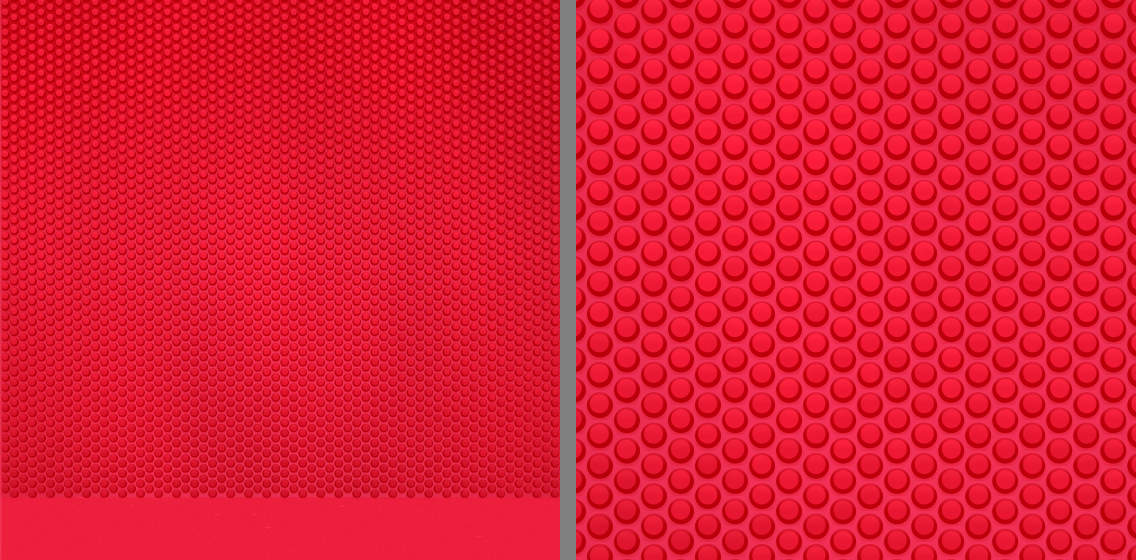
Left, the full canvas; right, a detail of the centre.
Give the GLSL for this texture, as a WebGL 2 fragment shader.

```glsl
#version 300 es
// A red rubber sheet studded with staggered round pimples above a smooth bottom band.
precision highp float;

uniform vec2 u_resolution;
out vec4 fragColor;

const vec2 STEP = vec2(0.01608, 0.01806);   // column and row spacing
const vec2 ANCHOR = vec2(0.0260, 0.1185);   // centre of a stud in the lowest row
const float BASE_RADIUS = 0.0077;
const float CAP_RADIUS = 0.0057;
const float BAND_TOP = 0.112;

const vec3 BAND = vec3(0.93, 0.12, 0.24);
const vec3 GROOVE = vec3(0.91, 0.18, 0.32);
const vec3 GROOVE_SHADE = vec3(0.80, 0.03, 0.09);
const vec3 WALL_DARK = vec3(0.71, 0.00, 0.04);
const vec3 WALL_LIT = vec3(0.88, 0.11, 0.23);
const vec3 CAP_BRIGHT = vec3(0.93, 0.10, 0.21);
const vec3 CAP_DEEP = vec3(0.81, 0.06, 0.15);

float hash(vec2 p) {
  p = fract(p * vec2(0.1031, 0.1137));
  p += dot(p, p.yx + 33.33);
  return fract((p.x + p.y) * p.x * 7.31);
}

vec2 gradient(vec2 cell) {
  float angle = 6.2832 * hash(cell);
  return vec2(cos(angle), sin(angle));
}

// Gradient noise, roughly -0.7 to 0.7
float noise(vec2 p) {
  vec2 i = floor(p), f = fract(p);
  vec2 u = f * f * f * (f * (f * 6.0 - 15.0) + 10.0);
  vec2 e = vec2(1.0, 0.0);
  float low = mix(dot(gradient(i), f), dot(gradient(i + e), f - e), u.x);
  float high = mix(dot(gradient(i + e.yx), f - e.yx),
                   dot(gradient(i + e.xx), f - e.xx), u.x);
  return mix(low, high, u.y);
}

// Nearest centre of one rectangular sublattice, with no rows below the first
vec2 latticeCentre(vec2 p, vec2 origin, vec2 period) {
  vec2 id = floor((p - origin) / period + 0.5);
  id.y = max(id.y, 0.0);
  return origin + id * period;
}

vec2 studCentre(vec2 p, vec2 origin, vec2 spacing) {
  vec2 period = spacing * vec2(2.0, 1.0);
  vec2 a = latticeCentre(p, origin, period);
  vec2 b = latticeCentre(p, origin + spacing * vec2(1.0, 0.5), period);
  return distance(p, a) < distance(p, b) ? a : b;
}

float disc(vec2 p, float radius, float soft) {
  return 1.0 - smoothstep(-soft, soft, length(p) - radius);
}

// Flat sheet: smooth band below, grooves that darken upward and to the sides
vec3 sheetColour(vec2 uv, vec2 local, float soft) {
  float shadow = disc(local + vec2(0.0, 0.0022), BASE_RADIUS, 0.002);
  float side = abs(uv.x - 0.5) * 2.0;
  float shade = 0.3 * shadow + 0.85 * smoothstep(0.5, 1.0, uv.y) + 0.3 * side * side;
  vec3 groove = mix(GROOVE, GROOVE_SHADE, min(shade, 1.0));
  float field = smoothstep(-soft, soft, uv.y - BAND_TOP);
  return mix(BAND, groove, field);
}

// Stud: a wall lit from above and a flat cap leaning away from the viewer
vec3 addStud(vec3 colour, vec2 local, vec2 centre, float soft) {
  float lit = smoothstep(0.0, 1.3, local.y / BASE_RADIUS);
  vec3 wall = mix(WALL_DARK, WALL_LIT, lit);
  colour = mix(colour, wall, disc(local, BASE_RADIUS, soft));

  vec2 lean = (centre - vec2(0.5, 0.35)) * 0.0026 + vec2(0.0, 0.0007);
  float height = smoothstep(0.1, 0.65, centre.y);
  float glow = mix(0.1, 1.0, height) + 0.3 * (hash(centre * 997.0) - 0.5);
  vec3 cap = mix(CAP_DEEP, CAP_BRIGHT, clamp(glow, 0.0, 1.0));
  vec2 onCap = local - lean;
  cap += 0.04 * smoothstep(-0.3, 1.0, onCap.y / CAP_RADIUS);
  return mix(colour, cap, disc(onCap, CAP_RADIUS, soft));
}

// Broad light: a soft pool around the middle, dimmer corners and slow drift
float fieldLight(vec2 uv) {
  vec2 d = (uv - vec2(0.45, 0.58)) * vec2(1.0, 0.9);
  float pool = 0.04 - 0.2 * dot(d, d);
  float drift = 0.07 * noise(uv * vec2(5.0, 2.0) + 3.0);
  return 1.0 + (pool + drift) * smoothstep(0.1, 0.12, uv.y);
}

void main() {
  vec2 uv = gl_FragCoord.xy / u_resolution;
  float soft = 0.65 / min(u_resolution.x, u_resolution.y);

  vec2 centre = studCentre(uv, ANCHOR, STEP);
  vec2 local = uv - centre;
  vec3 colour = sheetColour(uv, local, soft);
  colour = addStud(colour, local, centre, soft);

  // Uneven light and fine grain
  colour *= fieldLight(uv) + 0.025 * noise(uv * 160.0);

  // Faint pale scuffs on the smooth band
  float scuff = smoothstep(0.5, 0.65, noise(uv * vec2(45.0, 130.0) + 7.0));
  colour += 0.05 * scuff * (1.0 - step(BAND_TOP, uv.y));

  // Thin light strip along the left edge
  float edge = 1.0 - smoothstep(0.0015, 0.0015 + 2.0 * soft, uv.x);
  colour = mix(colour, GROOVE + 0.05, 0.7 * edge);

  fragColor = vec4(clamp(colour, 0.0, 1.0), 1.0);
}
```
